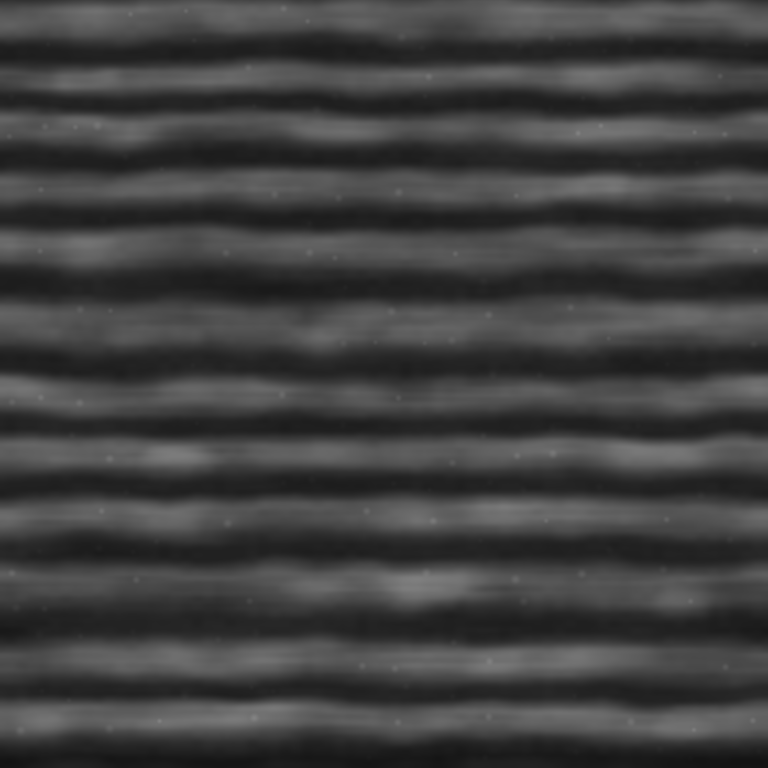
Reproduce this pattern procedurally as a Shadertoy shader.

```glsl
const float TAU = 6.2831853;

float hash(vec2 p) {
    vec3 q = fract(vec3(p.xyx) * 0.1031);
    q += dot(q, q.yzx + 33.33);
    return fract((q.x + q.y) * q.z);
}

// Value noise that wraps across x after scale.x cells
float noise(vec2 uv, vec2 scale, float seed) {
    vec2 p = uv * scale, i = floor(p), f = p - i;
    f = f * f * f * (f * (f * 6.0 - 15.0) + 10.0);
    float x0 = mod(i.x, scale.x), x1 = mod(i.x + 1.0, scale.x);
    float y = i.y + seed * 37.0 + 5.0;
    return mix(mix(hash(vec2(x0, y)), hash(vec2(x1, y)), f.x),
               mix(hash(vec2(x0, y + 1.0)), hash(vec2(x1, y + 1.0)), f.x), f.y);
}

// Uneven spacing of the grooves, as an offset from an even pitch
float seamShift(float u) {
    float a = u * TAU;
    return 0.0122 - 0.0119 * cos(a - 0.63) - 0.0076 * cos(2.0 * a + 0.27)
         + 0.0051 * cos(3.0 * a + 0.25) + 0.0021 * sin(4.0 * a)
         + 0.0031 * cos(5.0 * a - 0.58);
}

// Soft round flecks, at most one per cell
float flecks(vec2 uv) {
    vec2 cell = floor(uv * 26.0);
    vec2 centre = 0.25 + 0.5 * vec2(hash(cell + 11.0), hash(cell + 47.0));
    float radius = mix(0.12, 0.22, hash(cell + 83.0));
    float d = length(fract(uv * 26.0) - centre);
    return step(0.78, hash(cell + 129.0)) * smoothstep(radius, 0.0, d);
}

void mainImage(out vec4 fragColor, in vec2 fragCoord) {
    vec2 uv = fragCoord / iResolution.xy;

    // Twelve ridges with gently wavering grooves
    float waver = 0.010 * (noise(uv, vec2(8.0, 14.0), 1.0) - 0.5)
                + 0.006 * (noise(uv, vec2(19.0, 30.0), 2.0) - 0.5);
    float height = uv.y - 0.017 + waver;
    float u = height;
    for (int k = 0; k < 4; k++) u = height - seamShift(u);
    float band = floor(u * 12.0), f = fract(u * 12.0);

    // Slow rise from the lower groove, steeper fall at the upper edge
    float ridge = smoothstep(0.04, 0.50, f) * (1.0 - smoothstep(0.62, 0.95, f));

    // Cloudy patches, long fibres and fine grain
    float patches = 0.6 * noise(uv, vec2(7.0, 22.0), 3.0)
                  + 0.4 * noise(uv, vec2(17.0, 34.0), 4.0) - 0.5;
    float glow = smoothstep(0.62, 0.95, noise(uv, vec2(9.0, 20.0), 5.0));
    float fibres = 0.6 * noise(uv, vec2(5.0, 85.0), 6.0)
                 + 0.4 * noise(uv, vec2(11.0, 150.0), 7.0) - 0.5;
    float grain = noise(uv, vec2(70.0, 90.0), 8.0) - 0.5;

    float crest = 0.225 + 0.03 * (hash(vec2(band + 3.0, 9.0)) - 0.5)
                + 0.16 * patches + 0.075 * glow;
    float shade = 0.132 + 0.05 * patches + ridge * crest;
    shade += (0.02 + 0.05 * ridge) * fibres + 0.016 * grain;
    shade += 0.065 * flecks(uv) * (0.25 + 0.75 * ridge);

    // Deeper shadow along the bottom edge
    shade *= mix(0.3, 1.0, smoothstep(-0.01, 0.032, uv.y));
    fragColor = vec4(vec3(clamp(shade, 0.0, 1.0)), 1.0);
}
```
